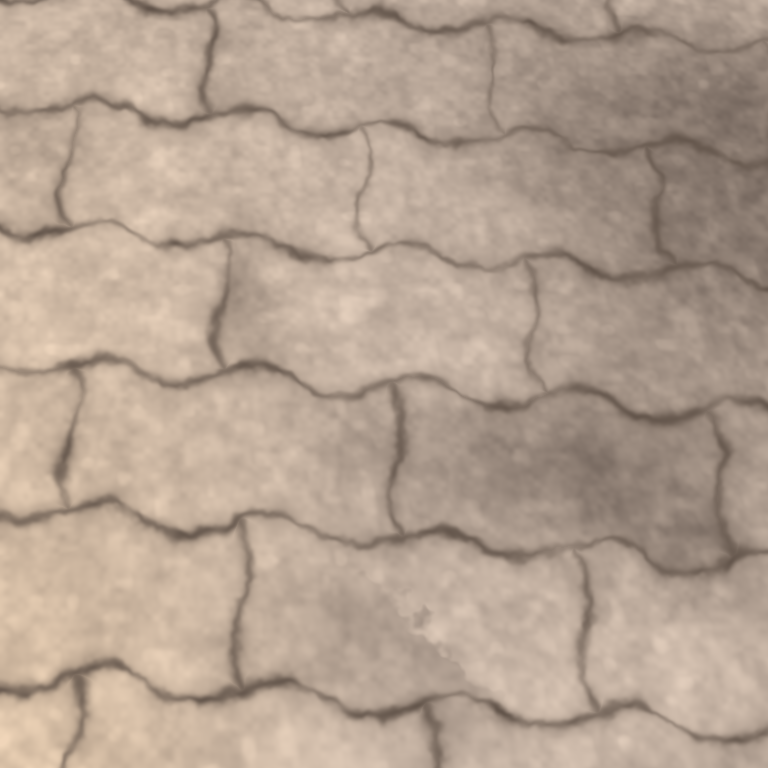
Give the GLSL for this texture, as a three.js fragment shader.

```glsl
// Worn interlocking pavers in half-bond rows, receding gently in perspective.
// The plane maps to paver units, wavy joints are cut by distance, and
// layered noise adds grain, soft mottling, broken joints and damp stains.
varying vec2 vUv;

const float TAU = 6.2831853;
const vec3 JOINT = vec3(0.39, 0.335, 0.295);
const vec3 DARK_STONE = vec3(0.46, 0.405, 0.37);
const vec3 LIGHT_STONE = vec3(0.90, 0.82, 0.75);
const vec3 WARM_TINT = vec3(1.02, 0.995, 0.94);
const float TILT = 0.072;          // downward slope of the rows
const float DEPTH = 0.31;          // growth of scale toward the viewer
const float PAVER_LENGTH = 0.361;
const float ROW_HEIGHT = 0.1406;
const float AXIS_X = 0.091;        // where cross joints stay vertical

float hash(vec2 p) {
  vec3 q = fract(vec3(p.xyx) * 0.1031);
  q += dot(q, q.yzx + 33.33);
  return fract((q.x + q.y) * q.z);
}

float noise(vec2 p) {
  vec2 i = floor(p), f = fract(p);
  f = f * f * (3.0 - 2.0 * f);
  return mix(mix(hash(i), hash(i + vec2(1.0, 0.0)), f.x),
             mix(hash(i + vec2(0.0, 1.0)), hash(i + 1.0), f.x), f.y);
}

float fbm(vec2 p) {
  float sum = 0.0, amp = 0.5;
  for (int i = 0; i < 3; i++) {
    sum += amp * noise(p);
    p = mat2(1.6, 1.2, -1.2, 1.6) * p + 7.3;
    amp *= 0.5;
  }
  return sum / 0.875;
}

// Row joint profile: quick fall, slow rise, two waves per paver
float jointWave(float u) {
  float p = fract(2.0 * u - 0.24);
  return 0.16 * (smoothstep(0.0, 0.36, p) - smoothstep(0.45, 1.0, p) - 0.5);
}

// Soft elliptical stain
float stain(vec2 p, vec2 center, vec2 radius) {
  vec2 d = (p - center) / radius;
  return exp(-dot(d, d));
}

// Returns distance to the row joint, to the cross joint, and the paver cell
vec4 pavers(vec2 p, float scale, float slant) {
  float u = (p.x - AXIS_X) / (PAVER_LENGTH * scale);
  float v = slant / (scale * ROW_HEIGHT) + 0.095 - jointWave(u);
  float row = floor(v), f = fract(v);
  float along = u + 0.5 * mod(row + 1.0, 2.0) - 0.03 * sin(TAU * f);
  float across = min(f, 1.0 - f) * ROW_HEIGHT * scale * scale;
  float side = (0.5 - abs(fract(along) - 0.5)) * PAVER_LENGTH * scale;
  return vec4(across, side, floor(along), row);
}

// Blurred groove with a wide, faint shoulder
float joint(float d, float width) {
  float k = d * d / (width * width);
  return 0.72 * exp(-k * 2.2) + 0.22 * exp(-k * 0.28);
}

// Damp areas, with y measured downward
float damp(vec2 p) {
  float s = 0.88 * stain(p, vec2(0.90, 0.16), vec2(0.27, 0.14));
  s += 0.62 * stain(p, vec2(0.95, 0.38), vec2(0.22, 0.16));
  s += 0.85 * stain(p, vec2(0.74, 0.61), vec2(0.21, 0.085));
  s += 0.60 * stain(p, vec2(0.89, 0.70), vec2(0.11, 0.07));
  s += 0.62 * stain(p, vec2(0.325, 0.375), vec2(0.035, 0.07));
  s += 0.42 * stain(p, vec2(0.47, 0.575), vec2(0.07, 0.05));
  float cut = smoothstep(-0.008, 0.008, p.y - p.x - 0.26);
  s += 0.55 * cut * stain(p, vec2(0.53, 0.83), vec2(0.14, 0.09));
  return s;
}

void main() {
  vec2 p = vec2(vUv.x, 1.0 - vUv.y);
  vec2 ragged = vec2(fbm(p * 34.0), fbm(p * 34.0 + 41.0)) - 0.5;
  vec2 drift = vec2(noise(p * 9.0 + 8.0), noise(p * 9.0 + 27.0)) - 0.5;
  vec2 q = p + 0.018 * ragged + 0.008 * drift;
  float slant = q.y - TILT * q.x;
  float scale = 1.0 + DEPTH * slant;
  vec4 cell = pavers(q, scale, slant);

  // Stone tone: broad light, paver variation, mottling and grain
  vec2 grainPos = p * vec2(1.0, 1.25) / scale;
  float patches = fbm(p * 10.0 + 3.0) - 0.5;
  float mottle = fbm(grainPos * 30.0 + 11.0) - 0.5;
  float grain = noise(grainPos * 72.0 + 5.0) - 0.5;
  float fine = noise(grainPos * 135.0) - 0.5;
  float fleck = smoothstep(0.60, 0.95, noise(grainPos * 52.0 + 19.0));
  float tone = 0.71 - 0.10 * p.x + 0.13 * p.y * (1.0 - 0.5 * p.x);
  tone += 0.07 * (hash(cell.zw + 17.0) - 0.5);
  tone += 0.26 * patches + 0.24 * mottle + 0.16 * grain + 0.09 * fine;
  tone += 0.10 * fleck;
  tone -= 0.62 * damp(p + 0.06 * ragged) * (0.85 + 0.8 * patches);
  vec3 color = mix(DARK_STONE, LIGHT_STONE, clamp(tone, 0.0, 1.05));
  float warmth = (1.0 - smoothstep(0.0, 0.6, p.x)) * (0.3 + 0.7 * p.y);
  color *= mix(vec3(1.0), WARM_TINT, warmth);

  // Joints fade, thin and crumble along their run
  float wear = smoothstep(0.15, 0.85, fbm(p * 17.0 + 5.0));
  float width = 0.0090 * scale * (0.65 + 0.6 * wear);
  float gap = max(joint(cell.x, width), 0.9 * joint(cell.y, width));
  gap *= 0.45 + 0.6 * wear + 0.25 * grain;
  color = mix(color, JOINT, clamp(gap, 0.0, 1.0));
  gl_FragColor = vec4(color, 1.0);
}
```
